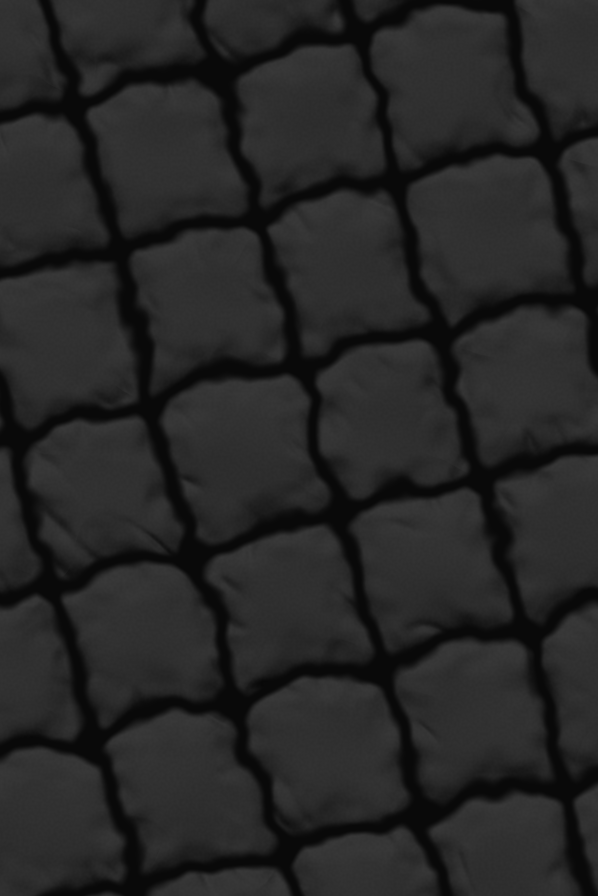
Give the GLSL for this texture, as a Shadertoy shader.

```glsl
// Quilted black fabric: a slanted lattice of soft, crumpled puffs with dark seams.
#define FABRIC 0.216        // grey of fully lit cloth
#define SEAM 0.036          // grey at the bottom of a seam
#define SEAM_WIDTH 0.080    // in lattice cells
#define CORNER_RADIUS 0.15  // in lattice cells
#define PUFF_HEIGHT 0.032   // in canvas widths
#define FOLD_DEPTH 0.0075   // in canvas widths
#define SCALLOP 0.035       // upward bow of the cross seams
#define GRAIN 0.012

const vec2 ROW_STEP = vec2(0.238, 0.059);
const vec2 COLUMN_STEP = vec2(-0.068, 0.250);
const vec2 LATTICE_ORIGIN = vec2(0.752, 1.354);
const vec3 LIGHT = vec3(-0.08, 0.50, 0.86);

float hash(vec2 p) {
    vec3 h = fract(vec3(p.xyx) * 0.1031);
    h += dot(h, h.yzx + 33.33);
    return fract((h.x + h.y) * h.z);
}

// Dot product of a random unit gradient with the offset from its corner
float cornerSlope(vec2 corner, vec2 offset) {
    float angle = 6.2832 * hash(corner);
    return dot(vec2(cos(angle), sin(angle)), offset);
}

float gradientNoise(vec2 p) {
    vec2 i = floor(p), f = p - i;
    vec2 u = f * f * f * (f * (f * 6.0 - 15.0) + 10.0);
    vec2 e = vec2(0.0, 1.0);
    return mix(mix(cornerSlope(i, f), cornerSlope(i + e.yx, f - e.yx), u.x),
               mix(cornerSlope(i + e.xy, f - e.xy), cornerSlope(i + e.yy, f - e.yy), u.x), u.y);
}

vec2 noisePair(vec2 p) {
    return vec2(gradientNoise(p + 40.0), gradientNoise(p + 93.7));
}

// Lattice coordinates with crumpled, scalloped seams
vec2 quiltCoord(vec2 p) {
    vec2 crumple = 0.022 * noisePair(p * 5.0)
                 + 0.021 * noisePair(p * 14.0)
                 + 0.007 * noisePair(p * 31.0);
    vec2 q = inverse(mat2(ROW_STEP, COLUMN_STEP)) * (p + crumple - LATTICE_ORIGIN);
    q.y -= SCALLOP * cos(6.2832 * q.x);
    return q;
}

// Returns cloth height (x) and rounded distance to the seam in cells (y)
vec2 quilt(vec2 p) {
    vec2 q = quiltCoord(p);
    vec2 cell = floor(q + 0.5);
    vec2 f = q - cell;
    vec2 side = 0.5 - abs(f);
    float seamDist = CORNER_RADIUS - length(max(CORNER_RADIUS - side, 0.0));

    // Pillow profile, flat in the middle
    vec2 f4 = pow(2.0 * abs(f), vec2(4.0));
    float height = PUFF_HEIGHT * pow(max((1.0 - f4.x) * (1.0 - f4.y), 0.0), 0.6);

    // Gathered cloth: slanted creases that run in from the seams
    vec2 seed = 60.0 + 37.0 * vec2(hash(cell + 50.0), hash(cell + 81.0));
    float nearSeam = 1.0 - smoothstep(0.04, 0.32, min(side.x, side.y));
    vec2 slant = vec2(dot(p, vec2(0.80, 0.60)) * 13.0, dot(p, vec2(0.60, -0.80)) * 6.0);
    float ridge = gradientNoise(slant + seed);
    float patches = smoothstep(-0.05, 0.30, gradientNoise(p * 9.0 + seed.yx));
    height -= FOLD_DEPTH * exp(-ridge * ridge / 0.018) * patches * nearSeam;
    height += 0.012 * gradientNoise(p * 6.0 + seed);
    height += 0.012 * gradientNoise(p * 17.0 + seed.yx) * nearSeam;
    return vec2(height, seamDist);
}

void mainImage(out vec4 fragColor, in vec2 fragCoord) {
    vec2 p = fragCoord / iResolution.x;

    // Surface normal from finite differences
    vec2 e = vec2(0.0025, 0.0);
    vec2 here = quilt(p);
    vec2 slope = (vec2(quilt(p + e.xy).x, quilt(p + e.yx).x) - here.x) / e.x;
    vec3 normal = normalize(vec3(-slope, 1.0));

    // Soft overhead light, cloth grain, shadowed seams
    float cloth = FABRIC * clamp(dot(normal, LIGHT), 0.15, 1.03);
    cloth += GRAIN * gradientNoise(p * 190.0);
    float grey = mix(SEAM, cloth, smoothstep(0.012, SEAM_WIDTH, here.y));
    fragColor = vec4(vec3(grey), 1.0);
}
```
